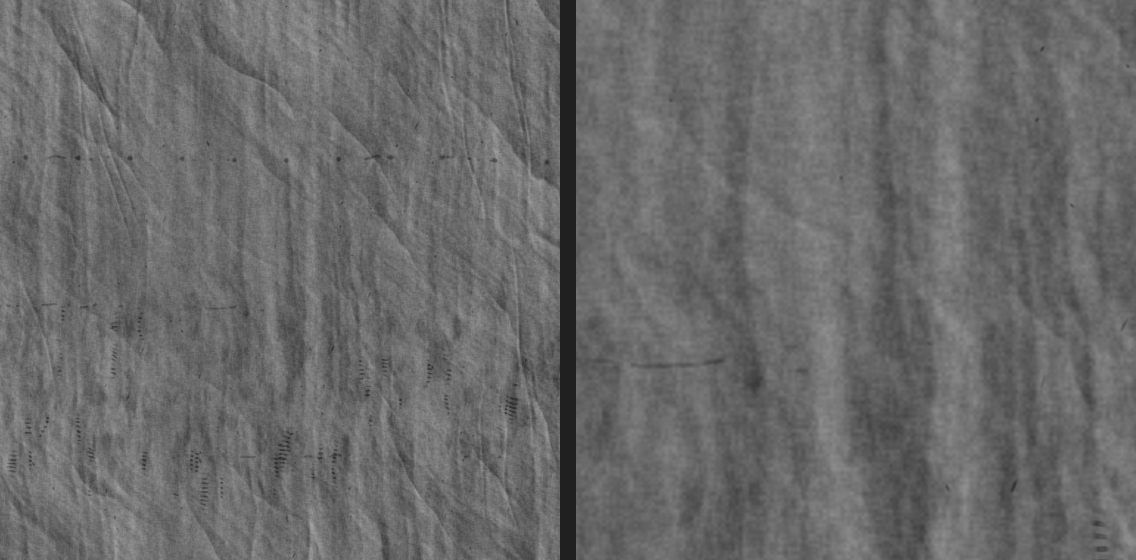
Left: the whole. Right: its middle third, enlarged.
This texture is drawn by a WebGL 1 fragment shader. Its source:

```glsl
precision highp float;
uniform vec2 u_resolution;

#define BASE_TONE 0.437
#define STREAK_TONE 0.175
#define BROAD_TONE 0.17
#define RELIEF 0.5
#define FOLD_TONE 0.105
#define CREASE_TONE 0.065
#define DIRT_TONE 0.17
#define GRAIN_TONE 0.14
#define FOLD_COUNT 26
#define CREASE_COUNT 16
#define LADDER_COUNT 48

float hash(vec2 p) {
  vec3 q = fract(p.xyx * vec3(0.1031, 0.1030, 0.0973));
  q += dot(q, q.yzx + 33.33);
  return fract((q.x + q.y) * q.z);
}

float noise(vec2 p) {
  vec2 i = floor(p), f = fract(p);
  f = f * f * (3.0 - 2.0 * f);
  return mix(mix(hash(i), hash(i + vec2(1, 0)), f.x),
             mix(hash(i + vec2(0, 1)), hash(i + vec2(1, 1)), f.x), f.y);
}

float fbm(vec2 p) {
  float sum = 0.0, amp = 0.5;
  for (int i = 0; i < 4; i++) {
    sum += amp * noise(p);
    p = mat2(1.6, 1.2, -1.2, 1.6) * p + 17.3;
    amp *= 0.5;
  }
  return sum;
}

float ridge(float n) { return 1.0 - abs(2.0 * n - 1.0); }

// Axes across and along the slanting wrinkles
vec2 slanted(vec2 p) {
  return vec2(dot(p, vec2(0.78, 0.62)), dot(p, vec2(0.62, -0.78)));
}

// 0 in the taut middle of the sheet, 1 where it is crumpled
float crumple(vec2 p) {
  return smoothstep(0.12, 0.45, length((p - vec2(0.37, 0.42)) * vec2(1.0, 0.8)));
}

// Height of vertical pleats plus slanting wrinkles
float clothHeight(vec2 p) {
  float warp = fbm(p * 4.0);
  vec2 slant = slanted(p);
  float pleats = ridge(noise(vec2(p.x * 20.0 + warp * 1.6, p.y * 2.4)));
  float fine = ridge(noise(vec2(p.x * 50.0 + warp * 3.0, p.y * 6.0 + 9.0)));
  float wrinkles = ridge(noise(vec2(slant.x * 12.0 + warp * 3.0, slant.y * 3.5) + 40.0));
  float puckers = ridge(fbm(slant * vec2(32.0, 15.0) + warp * 3.0));
  return 0.3 * pleats + 0.17 * fine
       + mix(0.15, 0.4, crumple(p)) * wrinkles + mix(0.19, 0.38, crumple(p)) * puckers;
}

// Slanting folds: a crisp edge, shade on one side and a highlight on the other
float folds(vec2 p) {
  float sum = 0.0;
  vec2 bend = vec2(fbm(p * 6.0), fbm(p * 6.0 + 31.0)) - 0.47;
  for (int i = 0; i < FOLD_COUNT; i++) {
    float k = float(i);
    vec2 centre = fract(vec2(0.755, 0.57) * k + vec2(0.62, 0.44));
    float angle = mix(0.68, 1.15, hash(vec2(k, 3.0)));
    float size = hash(vec2(k, 7.0));
    vec2 r = p - centre + bend * 0.1;
    float along = dot(r, vec2(cos(angle), -sin(angle)));
    float across = dot(r, vec2(sin(angle), cos(angle)));
    float width = mix(0.008, 0.036, size * size);
    float reach = along / mix(0.04, 0.14, size);
    float light = 0.9 * exp(-abs(across) / (width * 0.7));
    float shade = exp(-abs(across) / width);
    float profile = mix(light, -shade, smoothstep(-0.003, 0.003, across));
    sum += profile * exp(-reach * reach) * mix(0.35, 1.0, crumple(centre));
  }
  return sum;
}

// Long thin creases, steep and mostly near the sides
float creases(vec2 p) {
  float sum = 0.0;
  for (int i = 0; i < CREASE_COUNT; i++) {
    float k = float(i);
    float side = step(0.35, hash(vec2(k, 11.0)));
    float x = mix(0.0, 0.22, hash(vec2(k, 13.0))) + side * 0.76;
    vec2 r = p - vec2(x, hash(vec2(k, 17.0)));
    float lean = mix(0.0, 0.5, hash(vec2(k, 19.0)));
    float d = r.x + r.y * lean * (1.0 - 0.6 * side) + 0.03 * (noise(p * 8.0 + k) - 0.5);
    float lit = d / 0.0024, dim = (d - 0.005) / 0.0035;
    sum += smoothstep(0.18, 0.04, abs(r.y)) * (exp(-lit * lit) - 0.9 * exp(-dim * dim));
  }
  return sum;
}

// Clustered columns of short dark rungs
float ladders(vec2 p) {
  float sum = 0.0;
  for (int i = 0; i < LADDER_COUNT; i++) {
    float k = float(i), group = floor(k / 8.0);
    vec2 centre = vec2(fract(group * 0.618 + 0.1), mix(0.17, 0.46, hash(vec2(group, 23.0))));
    centre += (vec2(hash(vec2(k, 29.0)), hash(vec2(k, 31.0))) - 0.5) * vec2(0.17, 0.11);
    vec2 r = p - centre;
    r.x += 0.02 * (noise(p * 24.0) - 0.5);
    float size = hash(vec2(k, 37.0));
    float body = smoothstep(mix(0.004, 0.01, size * size), 0.0, abs(r.x))
               * smoothstep(mix(0.02, 0.05, size), 0.01, abs(r.y));
    float rungs = smoothstep(-0.3, 0.9, sin(r.y * 800.0 + r.x * 130.0 + 4.0 * noise(p * 50.0)));
    sum += body * mix(0.25, 1.4, rungs);
  }
  return min(sum, 1.0) * smoothstep(0.2, 0.65, noise(p * 60.0));
}

// Eyelet row, broken seams and loose specks
float marks(vec2 p, float pixel) {
  float sag = 0.02 * (noise(vec2(p.x * 4.0, 2.0)) - 0.5);
  vec2 eyelet = vec2((fract(p.x / 0.093) - 0.5) * 0.093, p.y - 0.715 - sag);
  float sum = smoothstep(0.005 + pixel, 0.001, length(eyelet));
  for (int i = 0; i < 3; i++) {
    float y = 0.185 + 0.265 * float(i) + sag + 0.008 * (noise(p * 40.0) - 0.5);
    float dash = smoothstep(0.5, 0.85, noise(vec2(p.x * 130.0, float(i) * 5.0)));
    float worn = smoothstep(0.4, 0.8, noise(vec2(p.x * 7.0, float(i) + 8.0)));
    sum += 0.7 * dash * worn * smoothstep(0.002 + pixel, 0.0, abs(p.y - y));
  }
  vec2 cell = floor(p * 60.0), f = fract(p * 60.0) - 0.5;
  f += (vec2(hash(cell + 3.0), hash(cell + 8.0)) - 0.5) * 0.5;
  f.x += f.y * (hash(cell + 5.0) - 0.5);
  float stretch = mix(0.3, 1.2, hash(cell + 9.0));
  float speck = smoothstep(0.08 + 60.0 * pixel, 0.0, length(f * vec2(1.0, stretch)));
  return sum + speck * step(0.94, hash(cell)) * hash(cell + 12.0);
}

void main() {
  vec2 p = gl_FragCoord.xy / u_resolution;
  float pixel = 1.0 / u_resolution.y;
  float warp = fbm(p * 3.0 + 5.0);

  // Faded stripes and broad slanting shade
  float stripes = 0.45 * noise(vec2(p.x * 24.0 + warp * 1.5, p.y * 2.0))
                + 0.35 * noise(vec2(p.x * 65.0 + warp * 2.5, p.y * 5.0))
                + 0.25 * noise(vec2(p.x * 150.0 + warp * 4.0, p.y * 14.0));
  float broad = fbm(slanted(p) * vec2(5.5, 2.2) + warp + 12.0);
  float tone = BASE_TONE + STREAK_TONE * (stripes - 0.525) + BROAD_TONE * (broad - 0.47);

  // Light raking from the upper right
  tone += RELIEF * (clothHeight(p) - clothHeight(p + vec2(0.0045, 0.0025)));
  tone += FOLD_TONE * folds(p) + CREASE_TONE * creases(p);

  // Grime in the lower half, then sharp dark marks
  float grime = smoothstep(0.45, 0.7, fbm(vec2(p.x * 60.0, p.y * 24.0)));
  tone -= 0.08 * grime * smoothstep(0.6, 0.35, p.y) * smoothstep(0.05, 0.2, p.y);
  tone -= DIRT_TONE * min(ladders(p) + marks(p, pixel), 1.0);

  // Woven grain and fine mottling
  float weave = 0.35 * noise(p * vec2(380.0, 150.0)) + 0.3 * noise(p * vec2(160.0, 400.0) + 60.0)
              + 0.35 * noise(p * 480.0 + 90.0);
  tone += GRAIN_TONE * (weave - 0.5) + 0.06 * (fbm(p * vec2(90.0, 55.0)) - 0.47);
  gl_FragColor = vec4(vec3(clamp(tone, 0.2, 0.64)), 1.0);
}
```
